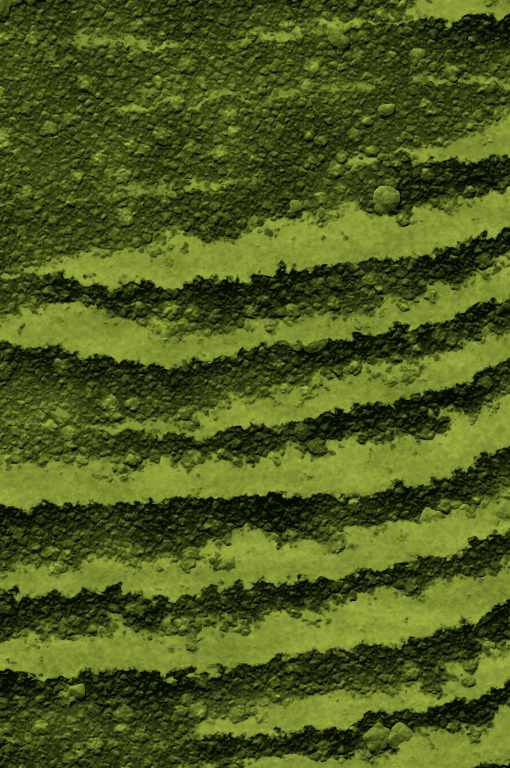
This texture is drawn by a Shadertoy shader. Its source:

```glsl
// Crumbly green powder raked into smooth, curved ledges, lit from above.

const vec3 SHADOW_GREEN = vec3(0.025, 0.045, 0.008);
const vec3 MIDDLE_GREEN = vec3(0.31, 0.37, 0.11);
const vec3 BRIGHT_GREEN = vec3(0.62, 0.69, 0.255);
const vec2 LIGHT_DIR = vec2(-0.25, 0.97);
const float LEDGE_SPACING = 0.158;
const float MEAN_HEIGHT = 0.011;
const mat2 TURN = mat2(0.8, 0.6, -0.6, 0.8);

float hash(vec2 p) {
    return fract(sin(dot(p, vec2(127.1, 311.7))) * 43758.5453);
}

float noise(vec2 p) {
    vec2 i = floor(p), f = fract(p);
    f = f * f * (3.0 - 2.0 * f);
    float low = mix(hash(i), hash(i + vec2(1, 0)), f.x);
    float high = mix(hash(i + vec2(0, 1)), hash(i + vec2(1, 1)), f.x);
    return mix(low, high, f.y);
}

// Three octaves of noise, centred on zero.
float cloud(vec2 p) {
    float sum = 0.0, amount = 0.55;
    for (int i = 0; i < 3; i++) {
        sum += amount * (noise(p) - 0.5);
        p = TURN * p * 2.1 + 7.3;
        amount *= 0.6;
    }
    return sum;
}

// Height of scattered round grains; fill is the share of occupied cells.
float grains(vec2 p, float scale, float fill) {
    vec2 q = p * scale, cell = floor(q);
    float top = 0.0;
    for (int j = -1; j <= 1; j++) {
        for (int i = -1; i <= 1; i++) {
            vec2 c = cell + vec2(i, j);
            vec2 jitter = vec2(hash(c + 3.7), hash(c + 19.3)) - 0.5;
            vec2 d = q - c - 0.5 - 0.8 * jitter;
            float radius = mix(0.3, 0.65, hash(c + 41.9));
            float dome = radius - dot(d, d) / radius;
            top = max(top, dome * step(hash(c + 67.1), fill));
        }
    }
    return top / scale;
}

// Bends the domain so that grains are not perfect circles.
vec2 roughen(vec2 p, float scale, float amount) {
    return p + amount * (vec2(noise(p * scale), noise(p * scale + 31.0)) - 0.5);
}

float crumbHeight(vec2 p) {
    vec2 q = roughen(p, 90.0, 0.006);
    return grains(q, 34.0, 0.22)
         + grains(TURN * q + 5.3, 62.0, 0.6)
         + grains(q + 9.1, 112.0, 0.85);
}

float lumpHeight(vec2 p) {
    return grains(roughen(p, 55.0, 0.013) + 2.4, 23.0, 0.055);
}

// Slopes towards the light, positive on lit faces: crumbs in x, lumps in y.
vec2 litSlopes(vec2 p, float e) {
    vec2 d = LIGHT_DIR * e;
    vec2 below = vec2(crumbHeight(p - d), lumpHeight(p - d));
    vec2 above = vec2(crumbHeight(p + d), lumpHeight(p + d));
    return (below - above) / (2.0 * e);
}

// Ledge width as a share of the spacing; ledges thin out at the upper left.
float ledgeWidth(float row, vec2 p) {
    float strength = noise(vec2(p.x * 3.6 + row * 5.7, row * 7.3));
    strength += 0.10 + 0.50 * p.x - 0.25 * smoothstep(0.7, 1.3, p.y);
    return 0.58 * smoothstep(0.36, 1.1, strength);
}

vec3 powderColor(float tone) {
    vec3 lower = mix(SHADOW_GREEN, MIDDLE_GREEN, clamp(tone * 2.0, 0.0, 1.0));
    return mix(lower, BRIGHT_GREEN, clamp(tone * 2.0 - 1.0, 0.0, 1.0));
}

void mainImage(out vec4 fragColor, in vec2 fragCoord) {
    vec2 p = fragCoord / iResolution.x;
    float height = crumbHeight(p);
    float relief = height - MEAN_HEIGHT;
    vec2 slopes = litSlopes(p, 0.0016);

    // Raked rows that sweep upwards to the right, flatter near the top
    float bend = mix(1.0, 0.35, smoothstep(0.7, 1.4, p.y));
    float s = (p.y - bend * (0.02 * p.x + 0.14 * p.x * p.x)) / LEDGE_SPACING;
    s += 0.55 * (noise(p * vec2(2.5, 4.0)) - 0.5);
    s += 0.30 * cloud(p * 18.0) + 0.16 * cloud(p * 60.0) + 3.0 * relief;
    float row = floor(s), f = fract(s);
    float width = ledgeWidth(row, p);
    float overhang = smoothstep(0.0, 0.3, ledgeWidth(row + 1.0, p));

    // Loose crumbs, darkest below the rim of the next ledge
    float crumbTone = 0.47 + 0.155 * slopes.x + 15.0 * relief;
    crumbTone += 0.35 * cloud(p * 9.0 + 4.0) + 0.2 * cloud(p * 140.0);
    crumbTone -= 0.25 * overhang * smoothstep(0.35, 0.95, f);

    // Smooth pressed powder with fine grain and soft streaks
    float ledgeTone = 0.84 + 0.26 * cloud(p * vec2(9.0, 24.0));
    ledgeTone += 0.22 * cloud(TURN * p * 120.0) + 0.025 * slopes.x;

    // Crumbs spill over the upper side of each ledge and lie in patches on it
    float spill = f + 12.0 * relief + 0.5 * cloud(p * vec2(16.0, 30.0));
    float patches = cloud(p * vec2(13.0, 26.0) + 50.0) + 10.0 * relief;
    float ledge = smoothstep(0.0, 0.05, f)
                * (1.0 - smoothstep(width - 0.16, width + 0.02, spill))
                * (1.0 - 0.8 * smoothstep(0.16, 0.34, patches));
    float tone = mix(crumbTone, ledgeTone, ledge);

    // Larger lumps half buried among the crumbs, each throwing a shadow
    float lump = lumpHeight(p);
    float blocker = lumpHeight(p + vec2(-0.003, 0.009));
    float lumpTone = 0.56 + 0.16 * slopes.y + 0.07 * slopes.x + 0.25 * cloud(p * 110.0);
    float exposed = 1.0 - ledge;
    tone -= 0.25 * exposed * smoothstep(0.0, 0.006, blocker);
    tone = mix(tone, lumpTone, exposed * smoothstep(0.0, 0.003, lump));

    fragColor = vec4(powderColor(clamp(tone, 0.0, 1.0)), 1.0);
}
```
